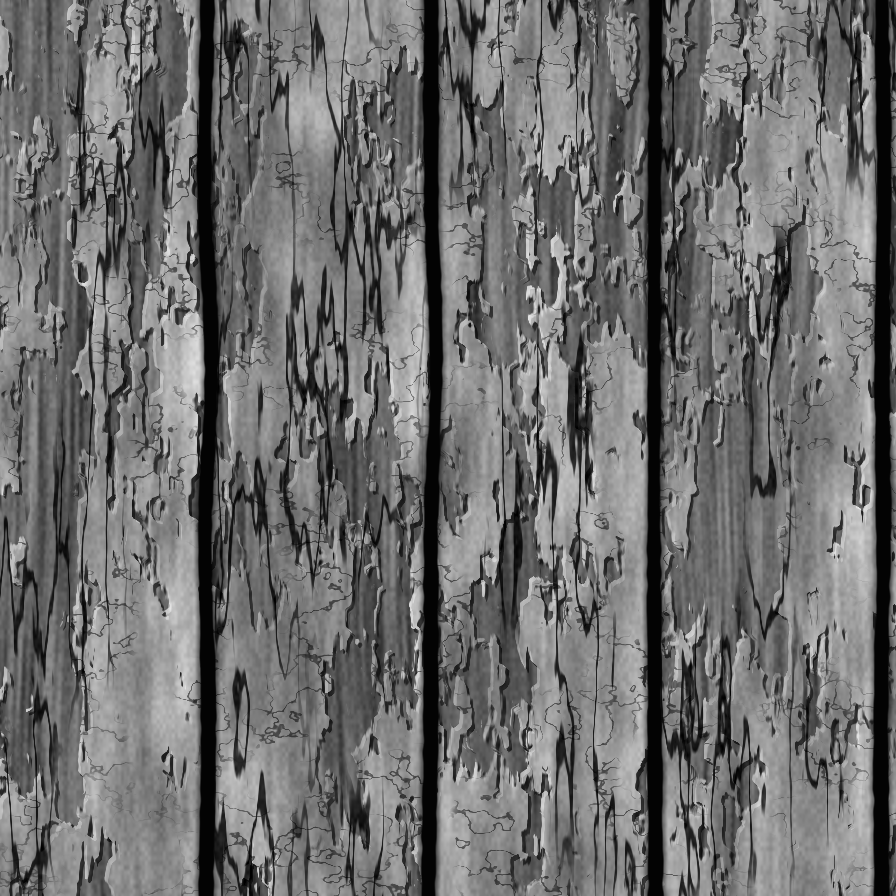
A WebGL 1 fragment shader for this texture:

```glsl
precision highp float;
// Four weathered vertical boards with dark gaps and peeling grey paint.
// Stretched noise gives the wood grain; a warped noise height decides where
// paint survives, and sampling it again towards the light shades flake edges.
uniform vec2 u_resolution;

const float BOARD_WIDTH = 0.2505;
const float FIRST_GAP = 0.232;
const float GAP_TONE = 0.012;
const float WOOD_TONE = 0.375;
const float PAINT_TONE = 0.55;

float hash(vec2 p) {
  vec3 q = fract(p.xyx * 0.1031);
  q += dot(q, q.yzx + 33.33);
  return fract((q.x + q.y) * q.z);
}

// Value noise; a larger margin flattens cells into chips with steep edges.
float cellNoise(vec2 p, float margin) {
  vec2 i = floor(p);
  vec2 f = smoothstep(margin, 1.0 - margin, fract(p));
  float low = mix(hash(i), hash(i + vec2(1.0, 0.0)), f.x);
  float high = mix(hash(i + vec2(0.0, 1.0)), hash(i + 1.0), f.x);
  return mix(low, high, f.y);
}

float noise(vec2 p) {
  return cellNoise(p, 0.0);
}

float fbm(vec2 p) {
  float sum = 0.0;
  float weight = 0.533;
  for (int i = 0; i < 4; i++) {
    sum += weight * noise(p);
    p = mat2(1.9, 0.25, -0.25, 1.9) * p + 17.3;
    weight *= 0.5;
  }
  return sum;
}

// Soft elliptical spot
float spot(vec2 p, vec2 center, vec2 radius) {
  vec2 d = (p - center) / radius;
  return exp(-dot(d, d));
}

// Thin line along the middle level of a noise value
float crackLine(float n, float width) {
  return 1.0 - smoothstep(width * 0.3, width, abs(n - 0.5));
}

// Paint height with blocky, splintered outlines
float paintHeight(vec2 p) {
  vec2 chip = vec2(cellNoise(p * vec2(95.0, 42.0), 0.3),
                   cellNoise(p * vec2(120.0, 30.0) + 9.0, 0.3)) - 0.5;
  vec2 q = p + chip * vec2(0.014, 0.04);
  return 0.55 * fbm(q * vec2(24.0, 6.0)) + 0.45 * fbm(q * vec2(75.0, 24.0) + 5.0);
}

float paintMask(vec2 p, float wear) {
  return smoothstep(-0.018, 0.018, paintHeight(p) - wear);
}

// Bare wood: long fibres bent by a slow sideways drift
float woodTone(vec2 p) {
  float bend = 0.05 * noise(p * vec2(7.0, 2.5));
  vec2 q = vec2(p.x + bend, p.y);
  float fibre = noise(q * vec2(190.0, 7.0));
  float streak = fbm(q * vec2(55.0, 3.0));
  return WOOD_TONE + 0.24 * (fibre - 0.5) + 0.38 * (streak - 0.5);
}

float paintTone(vec2 p) {
  float mottle = fbm(p * vec2(24.0, 9.0) + 31.0);
  float grain = noise(p * vec2(150.0, 14.0) + 3.0);
  return PAINT_TONE + 0.42 * (mottle - 0.5) + 0.13 * (grain - 0.5);
}

void main() {
  vec2 uv = gl_FragCoord.xy / u_resolution;

  // Board index, position across the board and wavering gap
  float sway = 0.009 * (noise(uv * vec2(4.0, 5.0) + 2.0) - 0.5);
  float boards = (uv.x + sway - FIRST_GAP) / BOARD_WIDTH;
  float board = mod(floor(boards), 4.0);
  float across = fract(boards);
  float flaky = mod(board, 2.0);
  float edgeDist = min(across, 1.0 - across) * BOARD_WIDTH;
  vec2 p = uv + vec2(board * 3.7, board * 1.3);

  // Wear: one bare area per board, painted strips at the middle and edge
  vec2 local = vec2(across, uv.y);
  float isFirst = 1.0 - step(0.5, board);
  vec2 bareAt = vec2(mix(0.34, 0.74, isFirst), 0.3 + 0.08 * board * (1.0 - flaky * 0.5));
  float bare = spot(local, bareAt, vec2(0.19, 0.3));
  float strip = flaky * spot(local, vec2(0.5, 0.4), vec2(0.09, 0.6));
  float rim = spot(local, vec2(0.94, 0.4), vec2(0.07, 0.8));
  float region = fbm(p * vec2(9.0, 3.0) + 7.0) - 0.5;
  float wear = 0.455 + 0.035 * flaky + 0.12 * bare - 0.09 * strip - 0.05 * rim - 0.45 * region;

  // Paint over wood, with a lit left edge and a shadow on the lower right
  float paint = paintMask(p, wear);
  float towardLight = paintMask(p + vec2(-0.0035, 0.004), wear);
  float pale = 0.11 * strip + 0.09 * rim + 0.06 * flaky * (noise(p * 18.0) - 0.4);
  float tone = mix(woodTone(p), paintTone(p) + pale, paint);
  tone += 0.12 * paint * (1.0 - towardLight);
  tone *= 1.0 - 0.6 * towardLight * (1.0 - paint);

  // Long splits in the wood and short crazing in the paint
  float splitArea = smoothstep(0.46, 0.68, noise(p * vec2(15.0, 4.0) + 4.0) + 0.12 * bare);
  float split = crackLine(fbm(p * vec2(48.0, 6.0) + 11.0), 0.045) * splitArea;
  float crazeArea = smoothstep(0.4, 0.7, noise(p * vec2(22.0, 16.0)));
  float craze = crackLine(fbm(p * vec2(38.0, 50.0) + 23.0), 0.03) * crazeArea;
  tone *= (1.0 - 0.8 * split) * (1.0 - 0.5 * craze * paint);
  tone += 0.09 * (noise(uv * vec2(300.0, 190.0)) - 0.5);

  // Ragged black gap with a narrow contact shadow
  float ragged = 0.0055 + 0.002 * noise(uv * vec2(8.0, 9.0)) + 0.002 * noise(uv * vec2(30.0, 75.0));
  tone *= mix(0.6, 1.0, smoothstep(0.0, 0.007, edgeDist - ragged));
  tone = mix(GAP_TONE, tone, smoothstep(-0.001, 0.0015, edgeDist - ragged));
  gl_FragColor = vec4(vec3(clamp(tone, 0.0, 1.0)), 1.0);
}
```
